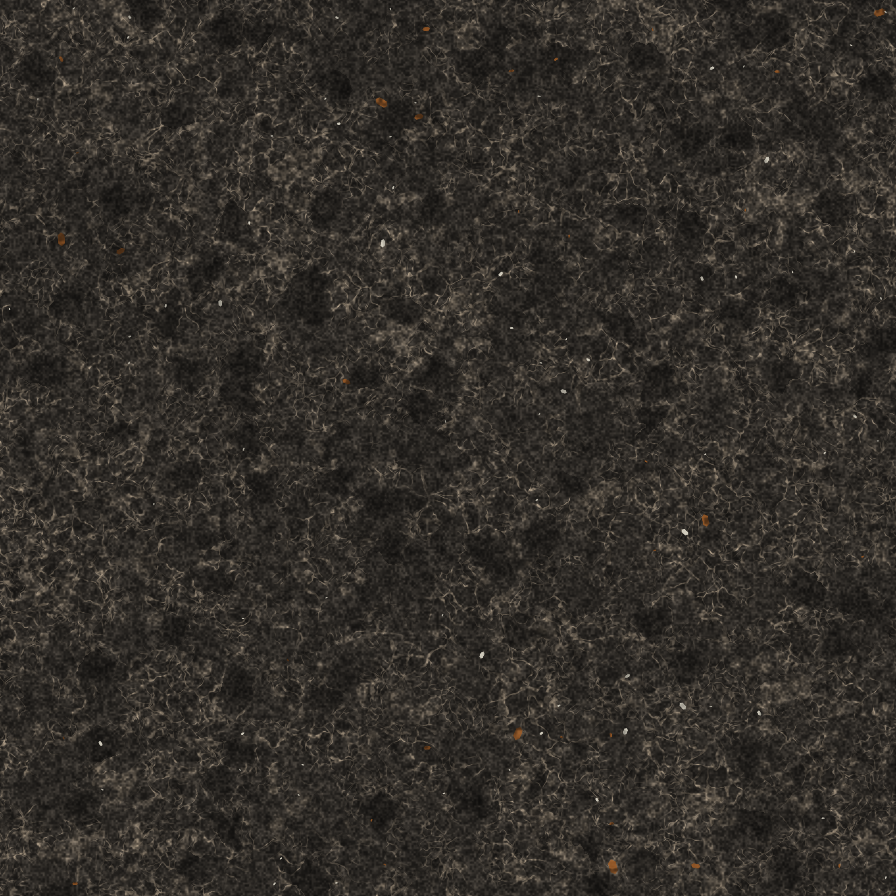
Write a Shadertoy shader that draws this texture.

```glsl
// Dark polished stone: packed charcoal grains divided by thin, broken tan veins.
// Cellular noise gives the grains and veins, value noise frays and roughens them,
// and sparse angular flecks of pale quartz and rust are scattered on top.

const vec3 STONE_TINT = vec3(1.0, 0.925, 0.835);
const vec3 VEIN_TINT = vec3(1.02, 0.92, 0.79);
const vec3 QUARTZ = vec3(0.84, 0.82, 0.76);
const vec3 RUST = vec3(0.50, 0.29, 0.12);
const float BASE_TONE = 0.168;

float hash(vec2 p) {
    vec3 q = fract(p.xyx * vec3(0.1031, 0.1030, 0.0973));
    q += dot(q, q.yzx + 33.33);
    return fract((q.x + q.y) * q.z);
}

vec2 hash2(vec2 p) {
    return vec2(hash(p), hash(p + 71.7));
}

float valueNoise(vec2 p) {
    vec2 cell = floor(p);
    vec2 f = fract(p);
    f = f * f * (3.0 - 2.0 * f);
    float low = mix(hash(cell), hash(cell + vec2(1, 0)), f.x);
    float high = mix(hash(cell + vec2(0, 1)), hash(cell + vec2(1, 1)), f.x);
    return mix(low, high, f.y);
}

// x: distance to the nearest seed, y: gap to the second one, z: grain id
vec3 cellular(vec2 p) {
    vec2 cell = floor(p);
    float nearest = 9.0, second = 9.0, id = 0.0;
    for (int y = -1; y <= 1; y++)
    for (int x = -1; x <= 1; x++) {
        vec2 c = cell + vec2(x, y);
        float d = length(c + hash2(c) - p);
        if (d < nearest) {
            second = nearest;
            nearest = d;
            id = hash(c + 19.3);
        } else {
            second = min(second, d);
        }
    }
    return vec3(nearest, second - nearest, id);
}

float vein(float gap, float width) {
    return 1.0 - smoothstep(width * 0.25, width, gap);
}

// Broad drift between veined and calm areas, roughly -1 to 1
float drift(vec2 p) {
    float s = sin(p.x * 9.0 + 2.0 * sin(p.y * 7.0));
    s += sin(p.y * 13.0 + 1.7 * sin(p.x * 11.0 + 1.0));
    s += sin((p.x + p.y) * 19.0 + 2.0 * sin((p.x - p.y) * 15.0));
    return s / 3.0;
}

// Coverage of one rare, randomly turned chip per grid cell
float flecks(vec2 uv, float scale, float share, float smallest, float largest, float seed, float pixel) {
    vec2 cell = floor(uv * scale);
    vec2 key = cell + seed;
    vec2 d = uv - (cell + 0.25 + 0.5 * hash2(key)) / scale;
    float angle = 6.2832 * hash(key + 5.1);
    d = mat2(cos(angle), sin(angle), -sin(angle), cos(angle)) * d;
    d += 0.5 * smallest * (vec2(valueNoise(uv * 300.0), valueNoise(uv * 300.0 + 40.0)) - 0.5);
    float radius = mix(smallest, largest, pow(hash(key + 9.4), 3.0));
    float dist = max(abs(d.x) * 0.75 + abs(d.y) * 0.6, abs(d.y) * 1.5) - radius;
    float cover = 1.0 - smoothstep(-0.6 * pixel, 0.6 * pixel, dist);
    return cover * step(hash(key + 14.8), share);
}

void mainImage(out vec4 fragColor, in vec2 fragCoord) {
    vec2 uv = fragCoord / iResolution.y;
    float pixel = 1.0 / iResolution.y;

    // Ragged coordinates keep the grain borders from looking straight
    vec2 bend = vec2(valueNoise(uv * 55.0), valueNoise(uv * 55.0 + 31.0)) - 0.5;
    vec2 fray = vec2(valueNoise(uv * 210.0 + 7.0), valueNoise(uv * 210.0 + 83.0)) - 0.5;
    vec2 p = uv + 0.014 * bend + 0.0045 * fray;

    vec3 boulder = cellular(p * 21.0 + 3.0);
    vec3 grain = cellular(p * 46.0 + 11.0);
    vec3 crumb = cellular(p * 98.0 + 27.0);

    // Dark soft-edged inclusions and per-grain tone
    float inclusion = step(0.80, boulder.z) * (1.0 - smoothstep(0.25, 0.5, boulder.x));
    float core = (1.0 - smoothstep(0.15, 0.55, grain.x)) * smoothstep(0.35, 0.9, grain.z);

    // Veins appear in patches and break up along their length
    float region = 0.12 * drift(uv);
    float patches = smoothstep(0.28, 0.72, valueNoise(uv * 34.0 + 5.0) + region);
    float crumbPatches = smoothstep(0.32, 0.72, valueNoise(uv * 48.0 + 61.0) + region);
    float breaks = smoothstep(0.15, 0.75, valueNoise(uv * 240.0 + 17.0));
    float veins = max(vein(grain.y, 0.15) * patches, 0.75 * vein(crumb.y, 0.24) * crumbPatches);
    veins = max(veins, 0.8 * vein(boulder.y, 0.07) * patches);
    float crust = smoothstep(0.74, 0.9, valueNoise(p * 62.0 + 90.0) + region);
    veins = max(veins, 0.75 * crust) * (0.3 + 0.7 * breaks) * (1.0 - 0.85 * inclusion);

    // Tone is built as a logarithm, so that highlights stretch further than shadows
    float tone = 0.85 * (valueNoise(uv * 430.0) - 0.5) + 0.5 * (valueNoise(uv * 170.0 + 9.0) - 0.5);
    tone += 0.85 * veins - 0.30 * inclusion - 0.24 * core + 0.4 * region;
    vec3 color = BASE_TONE * exp(tone) * mix(STONE_TINT, VEIN_TINT, veins);

    // Sparse mineral flecks
    float rust = flecks(uv, 20.0, 0.07, 0.0012, 0.0065, 130.0, pixel);
    float quartz = flecks(uv, 31.0, 0.075, 0.0010, 0.0036, 210.0, pixel);
    color = mix(color, RUST * (0.65 + 0.6 * breaks), 0.85 * rust);
    color = mix(color, QUARTZ * (0.8 + 0.25 * breaks), 0.9 * quartz);

    fragColor = vec4(color, 1.0);
}
```
